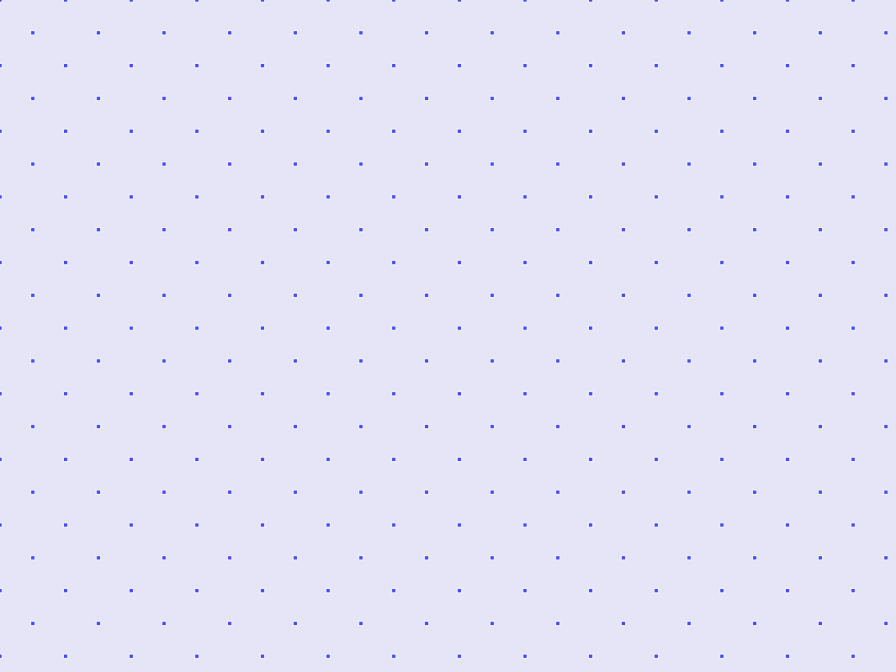
A Shadertoy shader for this pattern:

```glsl
// Sparse polka dots: tiny blue squares on pale lavender, in a staggered grid.
// Two square lattices, offset by half a cell, are folded into one distance;
// each square is drawn by its pixel coverage, inside a faint lighter rim.

const float CELLS_DOWN = 10.24;   // cells per canvas height, counted from the top
const float DOT_SIDE = 0.05;      // side of a square, in cells
const float RIM_SIDE = 0.09;      // outer side of the pale rim, in cells
const vec3 GROUND_COLOUR = vec3(0.898, 0.898, 0.969);
const vec3 RIM_COLOUR = vec3(0.93, 0.93, 0.973);
const vec3 DOT_COLOUR = vec3(0.267, 0.298, 0.969);

// Absolute offset from the nearest dot of the staggered lattice.
vec2 offsetToDot(vec2 cell) {
    vec2 fromCentre = abs(fract(cell) - 0.5);
    bool centreIsNearest = fromCentre.x + fromCentre.y < 0.5;
    return centreIsNearest ? fromCentre : 0.5 - fromCentre;
}

// Share of a pixel covered by a centred square, taken axis by axis.
float squareCoverage(vec2 offset, float side, float pixel) {
    vec2 low = max(offset - 0.5 * pixel, vec2(-0.5 * side));
    vec2 high = min(offset + 0.5 * pixel, vec2(0.5 * side));
    vec2 overlap = max(high - low, 0.0) / pixel;
    return overlap.x * overlap.y;
}

void mainImage(out vec4 fragColor, in vec2 fragCoord) {
    // Cell coordinates, anchored at the upper left corner.
    float pixel = CELLS_DOWN / iResolution.y;
    vec2 cell = vec2(fragCoord.x, iResolution.y - fragCoord.y) * pixel;
    vec2 offset = offsetToDot(cell);

    // Ground, then rim, then dot.
    vec3 colour = GROUND_COLOUR;
    colour = mix(colour, RIM_COLOUR, squareCoverage(offset, RIM_SIDE, pixel));
    colour = mix(colour, DOT_COLOUR, squareCoverage(offset, DOT_SIDE, pixel));
    fragColor = vec4(colour, 1.0);
}
```
